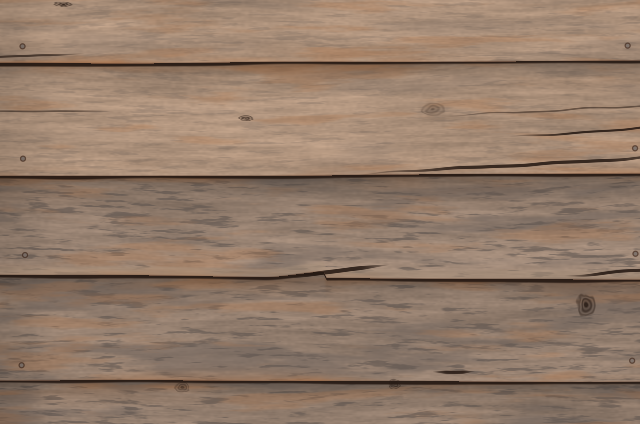
This texture is drawn by a WebGL 2 fragment shader. Its source:

```glsl
#version 300 es
precision highp float;
// Weathered clapboard siding: five overlapping horizontal boards, the outer two cut off.
// Seams come from a formula; stretched noise gives grain, flecks, stains and rust,
// and distance functions give the shadows, splits, knots and nail heads.

#define PITCH 0.2507
#define FIRST_SEAM 0.102
#define GAP_WIDTH 0.0065
#define SHADOW_DEPTH 0.022
#define GRAIN 0.26
#define NAIL_RADIUS 0.0058
#define WARM_WOOD vec3(0.675, 0.568, 0.482)
#define GREY_WOOD vec3(0.580, 0.497, 0.435)
#define RUST vec3(0.68, 0.46, 0.30)
#define SLATE vec3(0.43, 0.385, 0.36)
#define DARK vec3(0.15, 0.10, 0.075)

uniform vec2 u_resolution;
out vec4 fragColor;

float pixel; // size of one pixel in canvas units

float hash(vec2 p) {
    vec3 q = fract(p.xyx * vec3(0.1031, 0.1030, 0.0973));
    q += dot(q, q.yzx + 33.33);
    return fract((q.x + q.y) * q.z);
}

float noise(vec2 p) {
    vec2 i = floor(p), f = fract(p);
    f = f * f * (3.0 - 2.0 * f);
    return mix(mix(hash(i), hash(i + vec2(1, 0)), f.x),
               mix(hash(i + vec2(0, 1)), hash(i + vec2(1, 1)), f.x), f.y);
}

float fbm(vec2 p) {
    float sum = 0.0, amp = 0.53;
    for (int i = 0; i < 4; i++) {
        sum += amp * noise(p);
        p = p * 2.03 + 19.7;
        amp *= 0.5;
    }
    return sum;
}

// Height of the lower edge of a board; the second seam has a split, lifted lip
float seam(float i, float x) {
    float y = FIRST_SEAM + PITCH * i - 0.017 * sin(i * i * 0.349);
    y += 0.004 * (noise(vec2(x * 3.0, i * 7.0)) - 0.5) + 0.003 * (x - 0.75) * (i - 1.0);
    if (i == 1.0) {
        float lifted = 0.005 - 0.008 * x + 0.014 * smoothstep(0.62, 0.77, x);
        y += mix(lifted, -0.002 - 0.008 * (x - 0.77), smoothstep(0.762, 0.772, x));
    }
    return y;
}

// Tapered, slightly wandering split from a to b
float crack(vec2 p, vec2 a, vec2 b, float halfWidth) {
    float t = (p.x - a.x) / (b.x - a.x);
    float taper = smoothstep(0.0, 0.35, t) * smoothstep(1.0, 0.7, t);
    float y = mix(a.y, b.y, t) + 0.006 * (noise(vec2(p.x * 13.0, a.y * 90.0)) - 0.5);
    float w = halfWidth * taper;
    return sqrt(taper) * (1.0 - smoothstep(w, w + max(0.0015, pixel), abs(p.y - y)));
}

// Darkening of an oval knot with growth rings
float knot(vec2 p, vec2 centre, vec2 radius) {
    vec2 q = (p - centre) / radius;
    float d = length(q) + 0.35 * (noise(q * 2.0 + centre * 40.0) - 0.5);
    float rings = 0.5 + 0.5 * cos(d * 13.0);
    return (0.25 + 0.5 * rings) * smoothstep(1.15, 0.8, d) + 0.3 * smoothstep(0.5, 0.1, d);
}

void main() {
    pixel = 1.0 / u_resolution.y;
    vec2 p = gl_FragCoord.xy * pixel;

    // Which board, and the distances to its two edges
    float id = 0.0;
    for (int i = 0; i < 4; i++) id += step(seam(float(i), p.x), p.y);
    float above = p.y - seam(id - 1.0, p.x);
    float below = seam(id, p.x) - p.y;
    float t = above / (above + below);
    float weathered = 1.0 - step(2.5, id);

    // Board tone, lighter toward its exposed lower edge
    vec3 col = mix(WARM_WOOD, GREY_WOOD, weathered);
    col *= 0.98 + 0.05 * hash(vec2(id, 4.0)) + (0.5 - t) * (id == 2.0 ? 0.16 : 0.05);

    // Grain: bent fibres at several scales
    vec2 q = p + vec2(id * 17.3, 0.03 * noise(vec2(p.x * 1.7 + id * 5.0, p.y * 5.0)));
    float stain = fbm(q * vec2(3.0, 17.0));
    float fibre = fbm(q * vec2(7.0, 95.0));
    float fine = noise(q * vec2(45.0, 330.0)) + noise(q * vec2(110.0, 210.0)) - 1.0;
    col *= 1.0 + GRAIN * ((stain - 0.5) * 0.7 + (fibre - 0.5) * 0.9 + fine * 0.22);

    // Slate patches, short dark flecks and warm stains
    float patches = smoothstep(0.50, 0.72, fbm(q * vec2(4.0, 26.0) + 61.0));
    float flecks = smoothstep(0.57, 0.76, fbm(q * vec2(16.0, 130.0) + 9.0));
    col = mix(col, SLATE, (0.18 + 0.34 * weathered) * patches);
    col = mix(col, SLATE * 0.85, (0.2 + 0.4 * weathered) * flecks);
    float edgeRust = exp(-min(above, below * 0.6) / 0.013) * smoothstep(0.42, 0.7, fbm(q * vec2(3.0, 30.0) + 5.0));
    float warmth = smoothstep(0.53, 0.75, fbm(q * vec2(5.0, 38.0) + 33.0));
    col = mix(col, RUST, 0.55 * edgeRust + 0.3 * warmth);

    // Pale bevelled lip above the split seam
    float lip = id == 2.0 ? smoothstep(0.028, 0.021, above + 0.008 * noise(vec2(p.x * 5.0, 2.0))) : 0.0;
    col = mix(col, vec3(0.64, 0.55, 0.47) * (0.9 + 0.2 * fibre), 0.6 * lip);

    // Knots
    float mark = knot(p, vec2(1.382, 0.281), vec2(0.021, 0.026));
    mark += 0.45 * knot(p, vec2(1.02, 0.742), vec2(0.026, 0.016));
    mark += knot(p, vec2(0.58, 0.721), vec2(0.018, 0.006));
    mark += 0.8 * knot(p, vec2(0.93, 0.094), vec2(0.014, 0.011));
    mark += 0.6 * knot(p, vec2(0.43, 0.087), vec2(0.018, 0.012));
    mark += knot(p, vec2(0.15, 0.99), vec2(0.022, 0.006));

    // Splits, mostly opening toward the right-hand nails
    mark += crack(p, vec2(0.84, 0.588), vec2(1.65, 0.637), 0.0026);
    mark += crack(p, vec2(1.20, 0.677), vec2(1.65, 0.708), 0.0013);
    mark += 0.6 * crack(p, vec2(1.03, 0.726), vec2(1.65, 0.758), 0.0007);
    mark += crack(p, vec2(1.33, 0.348), vec2(1.60, 0.372), 0.0024);
    mark += crack(p, vec2(0.66, 0.346), vec2(0.92, 0.374), 0.0036);
    mark += 0.6 * crack(p, vec2(-0.1, 0.739), vec2(0.27, 0.737), 0.0008);
    mark += 0.8 * crack(p, vec2(-0.15, 0.857), vec2(0.20, 0.876), 0.0013);
    mark += crack(p, vec2(1.02, 0.123), vec2(1.12, 0.124), 0.0025);
    col = mix(col, DARK, 0.88 * clamp(mark, 0.0, 1.0));

    // One nail near each end of every board
    for (int side = 0; side < 2; side++) {
        float s = float(side), r = hash(vec2(id + 3.0, s * 5.0 + 2.0));
        vec2 nail = vec2(mix(0.045, 1.475, s) + 0.025 * r, 0.028 + 0.035 * r);
        float d = length(vec2(p.x, above) - nail);
        col = mix(col, DARK * 1.8, 0.75 * smoothstep(NAIL_RADIUS + 0.003, NAIL_RADIUS, d));
        col = mix(col, vec3(0.50, 0.45, 0.42), smoothstep(NAIL_RADIUS, NAIL_RADIUS - 0.003, d));
    }

    // Overlap: soft shadow, dark gap, and a smoothed lower edge
    col *= 1.0 - 0.30 * exp(-below / SHADOW_DEPTH);
    float gap = GAP_WIDTH * (0.55 + 0.7 * noise(vec2(p.x * 6.0, id * 3.0)));
    col = mix(col, DARK, 0.92 * smoothstep(gap + 0.003, gap - 0.002, below));
    col = mix(DARK * 2.0, col, smoothstep(-pixel, 1.5 * pixel, above));

    col *= 0.90 + 0.10 * smoothstep(0.0, 0.15, p.x);
    fragColor = vec4(clamp(col, 0.0, 1.0), 1.0);
}
```
